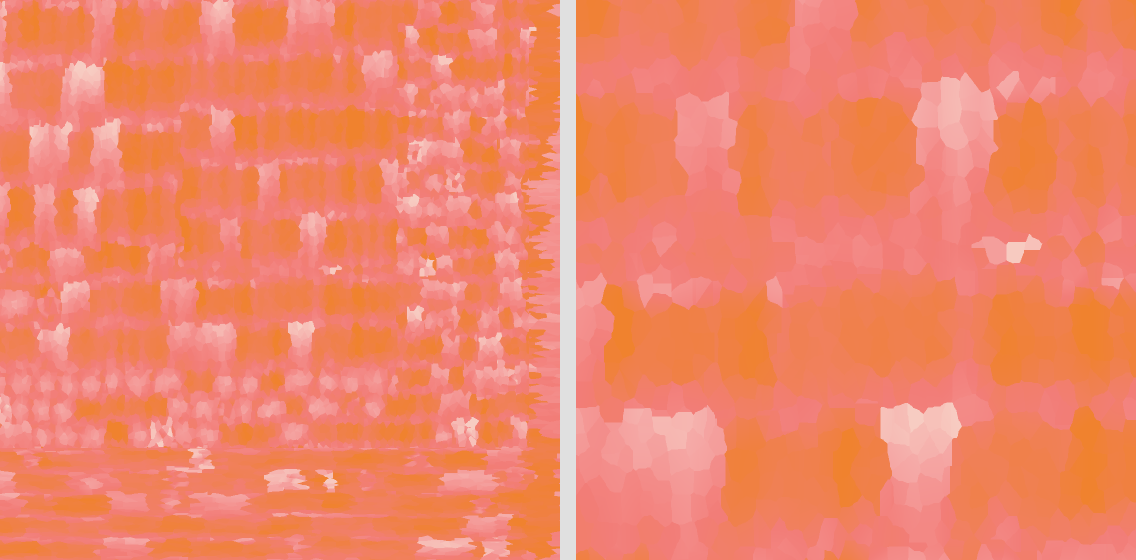
Left, the full canvas; right, a detail of the centre.
A Shadertoy shader for this pattern:

```glsl
// Watercolour patchwork of orange and pink bricks with discs, rings and starbursts
#define FACET_TALL vec2(0.010, 0.014)
#define FACET_WIDE vec2(0.024, 0.007)
#define FACET_SNAP 0.75
#define FACET_TONE 0.07
#define STREAK_TONE 0.30
#define EDGE_WOBBLE 0.010
#define RIGHT_STRIP 0.945
#define BOTTOM_BAND 0.80
#define AA 2

const float TAU = 6.2831853;

// Layout area: first corner, brick size, and the chance of each motif
struct Zone { vec2 corner, size; float light, disc, ring, burst; };

float hash(vec2 p) {
    vec3 q = fract(p.xyx * 0.1031);
    q += dot(q, q.yzx + 33.33);
    return fract((q.x + q.y) * q.z);
}

float noise(vec2 p) {
    vec2 i = floor(p), f = fract(p);
    f = f * f * (3.0 - 2.0 * f);
    return mix(mix(hash(i), hash(i + vec2(1, 0)), f.x),
               mix(hash(i + vec2(0, 1)), hash(i + vec2(1, 1)), f.x), f.y);
}

// Colour ramp: orange, salmon, coral, pink, pale
vec3 palette(float tone) {
    const vec3 ramp[7] = vec3[7](
        vec3(0.94, 0.51, 0.18), vec3(0.94, 0.50, 0.29), vec3(0.945, 0.50, 0.38),
        vec3(0.95, 0.49, 0.47), vec3(0.955, 0.56, 0.55), vec3(0.96, 0.66, 0.65),
        vec3(0.97, 0.80, 0.76));
    float k = clamp(tone, 0.0, 0.999) * 6.0;
    int i = int(k);
    return mix(ramp[i], ramp[i + 1], fract(k));
}

Zone zoneAt(vec2 p) {
    if (p.y > BOTTOM_BAND)
        return Zone(vec2(0, BOTTOM_BAND), vec2(0.085, 0.04), 0.17, 0.08, 0.06, 0.13);
    if (p.x > 0.71)
        return Zone(vec2(0.71, 0), vec2(0.034, 0.05), 0.44, 0.09, 0.02, 0.03);
    if (p.y > 0.66)
        return Zone(vec2(0, 0.66), vec2(0.045, 0.0467), 0.20, 0.48, 0.06, 0.02);
    if (p.y > (p.x < 0.325 ? 0.44 : 0.48))
        return Zone(vec2(0, 0.42), vec2(0.056, 0.08), 0.29, 0.03, 0.11, 0.03);
    if (p.x > 0.325)
        return Zone(vec2(0.325, 0), vec2(0.047, 0.096), 0.22, 0.02, 0.0, 0.0);
    return Zone(vec2(0), vec2(0.042, 0.11), 0.22, 0.0, 0.0, 0.0);
}

// Nearest jittered facet: centre in xy, random value in z
vec3 facetAt(vec2 p, vec2 size) {
    vec2 base = floor(p / size), g = p / size;
    vec3 best = vec3(0);
    float nearest = 9.0;
    for (int j = -1; j <= 1; j++)
    for (int i = -1; i <= 1; i++) {
        vec2 id = base + vec2(i, j);
        vec2 c = id + vec2(hash(id + 3.7), hash(id + 71.3));
        vec2 d = abs(c - g);
        float reach = max(d.x, d.y) + 0.3 * min(d.x, d.y);
        if (reach < nearest) {
            nearest = reach;
            best = vec3(c * size, hash(id + 19.1));
        }
    }
    return best;
}

// Tapered horizontal strokes along the right side
float stripTone(vec2 p) {
    float row = p.y / 0.016, id = floor(row);
    float pinkness = smoothstep(0.42, 0.70, noise(vec2(p.y * 7.0, 4.0)));
    float tip = (0.02 + 0.09 * hash(vec2(id, 8.0))) * pinkness;
    tip *= 1.0 - 0.6 * abs(fract(row) * 2.0 - 1.0);
    float base = 0.03 + 0.15 * noise(vec2(p.x * 9.0, p.y * 70.0));
    return mix(base, 0.52 + 0.25 * hash(vec2(id, 2.0)), step(1.0 - p.x, tip));
}

// Discs, rings and starbursts laid over a brick
float motifTone(float tone, vec2 d, float pick, vec2 id, Zone z) {
    float r = length(d);
    float wedge = hash(vec2(floor((atan(d.y, d.x) / TAU + 0.5) * 13.0), id.x + id.y * 7.0));
    if (pick < z.disc) {
        float glow = mix(0.80, 0.50, r * r) + 0.05 * (wedge - 0.5);
        return mix(glow, mix(tone, 0.47, 0.6), smoothstep(0.85, 1.1, r));
    }
    if (pick < z.disc + z.ring) {
        float band = smoothstep(0.56, 0.66, r) * (1.0 - smoothstep(0.85, 1.0, r + 0.2 * wedge));
        float core = mix(0.40 + 0.12 * wedge, tone, smoothstep(0.7, 0.95, r));
        return mix(core, 0.74, band * 0.8);
    }
    if (pick < z.disc + z.ring + z.burst) {
        float rays = mix(0.38 + 0.2 * wedge, 0.68 + 0.32 * wedge, smoothstep(0.15, 0.4, r));
        return mix(rays, tone, step(1.0, max(abs(d.x), abs(d.y)) + 0.15 * wedge));
    }
    return tone;
}

float paintTone(vec2 p) {
    bool wide = p.x > RIGHT_STRIP || p.y > BOTTOM_BAND;
    vec3 facet = facetAt(p, wide ? FACET_WIDE : FACET_TALL);
    vec2 q = mix(p, facet.xy, FACET_SNAP);
    float grain = FACET_TONE * (facet.z - 0.5);
    if (q.x > RIGHT_STRIP + 0.03 * (noise(vec2(q.y * 45.0, 1.0)) - 0.5))
        return stripTone(q) + grain;

    // Uneven brick rows and columns
    q.y += EDGE_WOBBLE * (hash(vec2(floor(q.x / 0.037), 5.0)) - 0.5);
    Zone z = zoneAt(q);
    vec2 cell = (q - z.corner) / z.size;
    float row = floor(cell.y) + floor(z.corner.x * 90.0 + z.corner.y * 170.0);
    cell.x += hash(vec2(row, 31.0)) + 0.7 * noise(vec2(cell.x * 0.8, row * 3.0));
    vec2 id = vec2(floor(cell.x), row), local = fract(cell);
    float height = 1.0 - local.y;

    // Brick wash: pale top, warm body, coral foot
    float streak = noise(wide ? q * vec2(12, 75) : q * vec2(75, 9)) - 0.5;
    float side = smoothstep(0.3, 0.5, abs(local.x - 0.5));
    float body = 0.04 + 0.22 * hash(id + 11.0) + 0.10 * side;
    float cap = smoothstep(0.80, 1.0, height + 0.12 * streak) * (0.3 + 0.7 * hash(id + 23.0));
    float tone = mix(body, 0.76, cap);
    tone = mix(tone, 0.53, (1.0 - smoothstep(0.02, 0.42, height)) * (wide ? 0.55 : 0.95));
    if (hash(id + 47.0) < z.light)
        tone = mix(0.50, 0.72 + 0.22 * hash(id + 5.0), smoothstep(0.05, 0.95, height));
    tone += STREAK_TONE * streak;

    vec2 d = (local - 0.5) * z.size / (0.5 * min(z.size.x, z.size.y));
    return motifTone(tone, d, hash(id + 83.0), id, z) + grain;
}

void mainImage(out vec4 fragColor, in vec2 fragCoord) {
    vec3 sum = vec3(0);
    for (int j = 0; j < AA; j++)
    for (int i = 0; i < AA; i++) {
        vec2 offset = (vec2(i, j) + 0.5) / float(AA) - 0.5;
        vec2 uv = (fragCoord + offset) / iResolution.xy;
        sum += palette(paintTone(vec2(uv.x, 1.0 - uv.y)));
    }
    fragColor = vec4(sum / float(AA * AA), 1.0);
}
```
